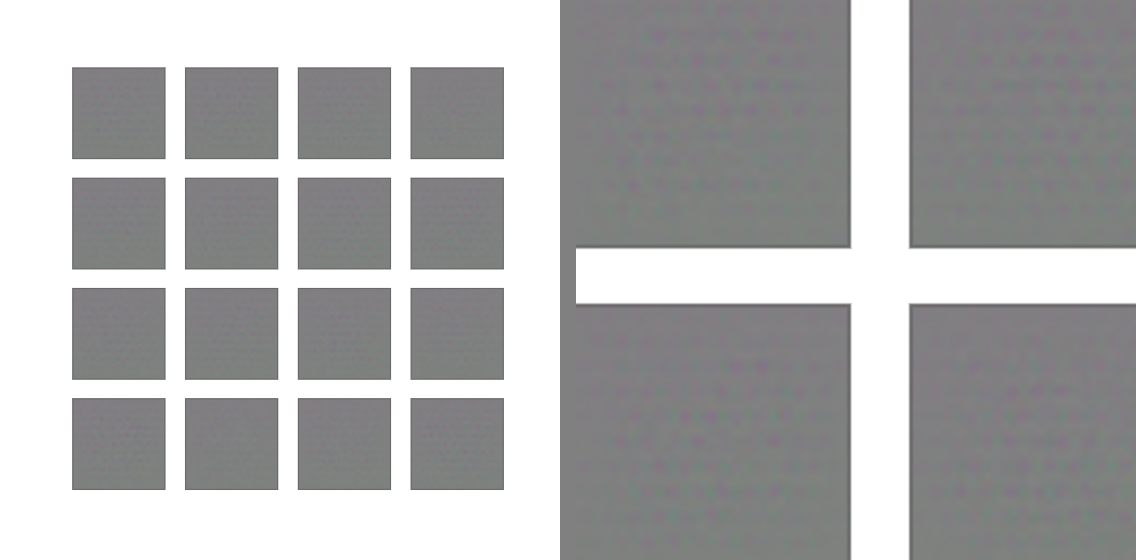
Left: the whole. Right: its middle third, enlarged.
Reproduce this pattern procedurally as a Shadertoy shader.

```glsl
// Sixteen grey tiles in a four by four grid on white. Each tile is a box
// distance with a thin darker rim, filled with a faint staggered weave of
// violet and green dots whose strength varies by hash from tile to tile.

const vec2 GRID_COUNT = vec2(4.0);
const vec2 GRID_ORIGIN = vec2(0.1289, 0.1250);
const vec2 TILE_PITCH = vec2(0.2014, 0.1969);
const vec2 TILE_SIZE = vec2(0.1667, 0.1640);
const float EDGE_SOFTNESS = 0.0010;
const float RIM_WIDTH = 0.0022;
const float RIM_DARKENING = 0.09;
const float WEAVE_COUNT = 11.0;
const float WEAVE_STRENGTH = 0.030;
const float GRAIN_COUNT = 32.0;
const float GRAIN_STRENGTH = 0.022;
const vec3 PAPER = vec3(1.0);
const vec3 WARM_GREY = vec3(0.502, 0.492, 0.502);
const vec3 GREEN_GREY = vec3(0.490, 0.502, 0.490);

float hash(vec2 p) {
    return fract(sin(dot(p, vec2(127.1, 311.7))) * 43758.5453);
}

vec3 hash3(vec2 p) {
    return vec3(hash(p), hash(p + 17.3), hash(p + 41.9));
}

// Smooth coloured value noise
vec3 noise3(vec2 p) {
    vec2 cell = floor(p);
    vec2 f = fract(p);
    f = f * f * (3.0 - 2.0 * f);
    vec3 low = mix(hash3(cell), hash3(cell + vec2(1.0, 0.0)), f.x);
    vec3 high = mix(hash3(cell + vec2(0.0, 1.0)), hash3(cell + 1.0), f.x);
    return mix(low, high, f.y);
}

float boxDistance(vec2 p, vec2 halfSize) {
    vec2 d = abs(p) - halfSize;
    return length(max(d, 0.0)) + min(max(d.x, d.y), 0.0);
}

// Staggered dots, each with its own weight
float weaveDots(vec2 uv, vec2 tile) {
    vec2 p = uv * WEAVE_COUNT;
    float row = floor(p.y);
    p.x += 0.5 * mod(row, 2.0);
    float weight = 0.35 + 0.9 * hash(floor(p) + tile * 23.0);
    vec2 offset = fract(p) - 0.5;
    return weight * (1.0 - smoothstep(0.08, 0.46, length(offset)));
}

vec3 tileColour(vec2 uv, vec2 tile) {
    // Violet above, olive green towards the lower right
    float tint = smoothstep(-0.5, 0.5, uv.y - 0.5 - 0.3 * (uv.x - 0.5));
    vec3 colour = mix(GREEN_GREY, WARM_GREY, tint);

    // Dots fade near the borders
    vec2 inner = smoothstep(0.0, 0.28, uv) * smoothstep(0.0, 0.28, 1.0 - uv);
    float fade = mix(0.35, 1.0, inner.x * inner.y);
    float strength = WEAVE_STRENGTH * fade * mix(0.7, 1.2, hash(tile + 5.0));
    vec3 violet = vec3(0.25, -0.9, 0.45);
    vec3 green = vec3(-0.9, 0.25, -0.25);
    colour += strength * violet * weaveDots(uv, tile);
    colour += strength * green * weaveDots(uv + vec2(0.5 / WEAVE_COUNT, 0.0), tile + 9.0);

    // Fine coloured grain
    vec3 grain = noise3(uv * GRAIN_COUNT + tile * 71.0) - 0.5;
    return colour + GRAIN_STRENGTH * fade * grain + 0.005;
}

void mainImage(out vec4 fragColor, in vec2 fragCoord) {
    vec2 canvas = fragCoord / iResolution.xy;
    vec2 p = canvas - GRID_ORIGIN;

    // Nearest tile, limited to the grid so the margin stays empty
    vec2 nearest = floor((p - 0.5 * TILE_SIZE) / TILE_PITCH + 0.5);
    vec2 tile = clamp(nearest, vec2(0.0), GRID_COUNT - 1.0);
    vec2 local = p - tile * TILE_PITCH;
    float d = boxDistance(local - 0.5 * TILE_SIZE, 0.5 * TILE_SIZE);

    // Rim and coverage
    float softness = max(EDGE_SOFTNESS, 0.6 / min(iResolution.x, iResolution.y));
    vec3 colour = tileColour(local / TILE_SIZE, tile);
    colour -= RIM_DARKENING * smoothstep(-RIM_WIDTH - softness, -0.5 * RIM_WIDTH, d);
    float coverage = 1.0 - smoothstep(-softness, softness, d);

    fragColor = vec4(mix(PAPER, colour, coverage), 1.0);
}
```
